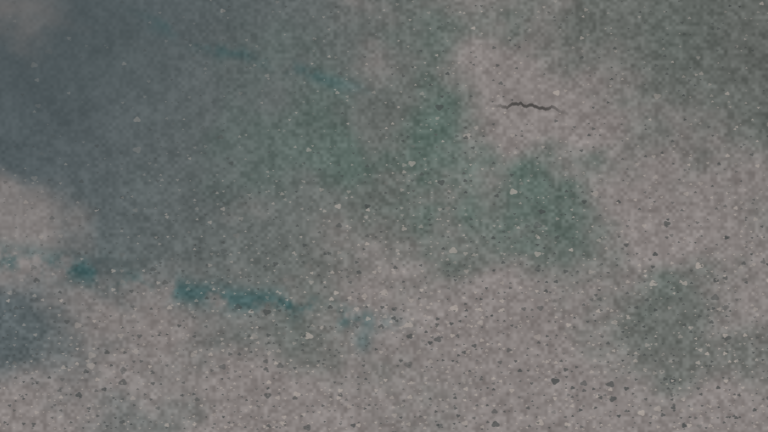
A Shadertoy shader for this texture:

```glsl
// Weathered concrete under a thin coat of worn grey-green paint.
// Layered value noise wears the paint away, jittered cells scatter the grit,
// and noisy curves lay down the teal stains and one short crack.

const vec3 PAINT_COOL = vec3(0.345, 0.385, 0.400);
const vec3 PAINT_WARM = vec3(0.420, 0.435, 0.420);
const vec3 PAINT_GREEN = vec3(0.330, 0.415, 0.385);
const vec3 BARE = vec3(0.535, 0.510, 0.502);
const vec3 TEAL = vec3(0.200, 0.350, 0.360);
const vec3 PALE_GRIT = vec3(0.690, 0.655, 0.625);
const vec3 DARK_GRIT = vec3(0.270, 0.285, 0.285);
const vec3 CRACK = vec3(0.220, 0.215, 0.210);

const vec2 WEAR_SCALE = vec2(3.2, 4.2);  // patches per canvas height
const float WEAR_SLOPE = 0.34;           // more bare concrete lower down
const float GRAIN_SCALE = 125.0;
const float GRAIN_DEPTH = 0.10;
const float GRIT_SCALE = 30.0;           // cells of the coarsest grit
const int GRIT_LAYERS = 3;

float hash(vec2 p) {
    return fract(sin(dot(p, vec2(127.1, 311.7))) * 43758.5453);
}

float noise(vec2 p) {
    vec2 i = floor(p), f = fract(p);
    f = f * f * (3.0 - 2.0 * f);
    return mix(mix(hash(i), hash(i + vec2(1, 0)), f.x),
               mix(hash(i + vec2(0, 1)), hash(i + vec2(1, 1)), f.x), f.y);
}

float fbm(vec2 p) {
    float sum = 0.0, gain = 0.5;
    for (int i = 0; i < 5; i++) {
        sum += gain * noise(p);
        p = mat2(1.6, 1.2, -1.2, 1.6) * p + 7.3;
        gain *= 0.5;
    }
    return sum / 0.97;
}

// Soft round falloff, one at the centre
float blob(vec2 p, vec2 centre, vec2 size) {
    vec2 d = (p - centre) / size;
    return exp(-dot(d, d));
}

// Broken stain along the line y = height, within a range of x
float stain(vec2 p, float height, float width, float start, float end) {
    float d = (p.y - height + 0.06 * (fbm(p * 5.0) - 0.5)) / width;
    float ends = smoothstep(start - 0.1, start + 0.1, p.x)
               * (1.0 - smoothstep(end - 0.25, end, p.x));
    return exp(-d * d) * ends * smoothstep(0.35, 0.65, fbm(p * 16.0 + 3.0));
}

// One layer of pebbles: x is coverage, y picks the tone
vec2 grit(vec2 p, float scale, float density, float pixel) {
    vec2 cell = floor(p * scale);
    vec2 seed = cell + scale;
    float radius = mix(0.10, 0.26, pow(hash(seed + 5.1), 2.0));
    vec2 centre = 0.3 + 0.4 * vec2(hash(seed + 1.7), hash(seed + 9.2));
    vec2 d = fract(p * scale) - centre;
    float angle = atan(d.y, d.x);
    float lumpy = 1.0 + 0.18 * sin(angle * 3.0 + 6.28 * hash(seed + 2.6));
    float dist = length(d * vec2(0.9, 1.2)) - radius * lumpy;
    float soft = max(pixel * scale, 0.06);
    float shape = 1.0 - smoothstep(-soft, soft, dist);
    return vec2(shape * step(hash(seed + 4.4), density), hash(seed + 6.8));
}

void mainImage(out vec4 fragColor, in vec2 fragCoord) {
    vec2 p = fragCoord / iResolution.y;
    float pixel = 1.0 / iResolution.y;
    float focus = 1.0 - 0.75 * blob(p, vec2(0.0, 1.0), vec2(0.75, 0.6));

    // Paint: cool upper left, warmer right, greener patches in the middle
    float warmth = smoothstep(0.1, 1.25, p.x + 0.5 * (1.0 - p.y));
    vec3 color = mix(PAINT_COOL, PAINT_WARM, warmth);
    float green = blob(p, vec2(1.05, 0.60), vec2(0.55, 0.35));
    color = mix(color, PAINT_GREEN, 0.75 * green * smoothstep(0.4, 0.65, fbm(p * 4.5 + 21.0)));

    // Worn areas showing the concrete
    float wear = fbm(p * WEAR_SCALE + 11.0) + WEAR_SLOPE * (0.47 - p.y);
    wear += 0.16 * blob(p, vec2(1.05, 0.75), vec2(0.5, 0.15));
    wear += 0.06 * (fbm(p * 28.0) - 0.5);
    color = mix(color, BARE, smoothstep(0.39, 0.70, wear) * mix(0.65, 1.0, focus));

    // Teal stains sagging from left to right
    float lower = stain(p, 0.40 - 0.16 * p.x, 0.030, -0.2, 1.0);
    float upper = stain(p, 1.06 - 0.34 * p.x, 0.018, 0.35, 0.95);
    color = mix(color, TEAL, 0.65 * lower + 0.45 * upper);
    color = mix(color, TEAL, 0.4 * blob(p, vec2(0.84, 0.21), vec2(0.02, 0.025)));

    // Fine sandy grain and slow mottling
    float grain = noise(p * GRAIN_SCALE) + 0.6 * noise(p * GRAIN_SCALE * 0.47 + 8.0) - 0.8;
    color += GRAIN_DEPTH * focus * grain;
    color += 0.06 * (fbm(p * 11.0 + 40.0) - 0.5);

    // Pebbles, denser and coarser towards the bottom
    float lowness = 1.0 - smoothstep(0.1, 0.85, p.y);
    for (int i = 0; i < GRIT_LAYERS; i++) {
        float layer = float(i);
        float scale = GRIT_SCALE * pow(1.6, layer);
        float density = mix(0.03 + 0.07 * layer, 0.30 + 0.06 * layer, lowness) * focus;
        vec2 stone = grit(p + 0.37 * layer, scale, density, pixel);
        vec3 tone = mix(DARK_GRIT, PALE_GRIT, smoothstep(0.38, 0.55, stone.y));
        color = mix(color, tone, stone.x * focus * mix(0.35, 0.75, fract(stone.y * 7.0)));
    }

    // Short jagged crack
    float crackLine = 0.745 + 0.05 * (fbm(vec2(p.x * 22.0, 2.0)) - 0.5);
    float crackSpan = smoothstep(1.12, 1.20, p.x) * (1.0 - smoothstep(1.25, 1.33, p.x));
    float crack = 1.0 - smoothstep(0.001, 0.004 + pixel, abs(p.y - crackLine));
    color = mix(color, CRACK, 0.7 * crack * crackSpan);

    // Darkening at the upper corners
    color *= 1.0 - 0.10 * blob(p, vec2(0.0, 1.0), vec2(0.5, 0.5));
    color *= 1.0 - 0.08 * blob(p, vec2(1.78, 1.0), vec2(0.4, 0.4));
    fragColor = vec4(clamp(color, 0.0, 1.0), 1.0);
}
```
